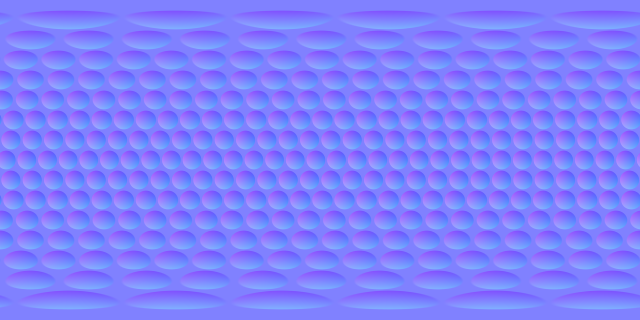
A WebGL 2 fragment shader for this texture map:

```glsl
#version 300 es
precision highp float;
// Tangent-space normal map of a dimpled ball, unrolled by longitude and latitude.

uniform vec2 u_resolution;
out vec4 outColor;

const float PI = 3.14159265;
const float ROW_STEP = PI / 16.0;    // latitude between dimple rows
const float LAST_ROW = 7.0;          // rows on each side of the equator
const float DIMPLE_RADIUS = 0.092;   // angular radius on the sphere
const float RIM_SOFTNESS = 0.006;
const float RIM_TILT = 0.19;         // colour offset reached at the rim
const vec3 FLAT_NORMAL = vec3(0.502, 0.505, 1.0);

// Dimples around each row and their shift, from the equator to a pole.
const float ROW_COUNT[8] = float[8](31.0, 30.0, 29.0, 25.0, 21.0, 17.0, 11.0, 6.0);
const float ROW_SHIFT[8] = float[8](0.30, 0.51, 0.61, 0.06, 0.0, 0.553, 0.523, 0.645);

// Longitude offset to the nearest dimple centre in a row.
float longitudeOffset(float u, float count, float shift) {
    return (fract(u * count - shift + 0.5) - 0.5) * 2.0 * PI / count;
}

// Great-circle distance, by the haversine formula.
float sphereDistance(float lat, float rowLat, float dLon) {
    float a = sin(0.5 * (lat - rowLat));
    float b = sin(0.5 * dLon);
    return 2.0 * asin(sqrt(a * a + cos(lat) * cos(rowLat) * b * b));
}

// Slope of a spherical bowl along longitude and latitude.
vec2 bowlSlope(float lat, float rowLat, float dLon) {
    return vec2(cos(lat) * cos(rowLat) * sin(dLon),
                sin(lat) * cos(rowLat) * cos(dLon) - cos(lat) * sin(rowLat));
}

// Coverage of the dimple disc with a softened rim.
float dimpleMask(float dist, float soft) {
    return 1.0 - smoothstep(DIMPLE_RADIUS - soft, DIMPLE_RADIUS + soft, dist);
}

void main() {
    vec2 uv = gl_FragCoord.xy / u_resolution;
    float lat = (uv.y - 0.5) * PI;

    // Nearest row, mirrored about the equator
    float row = clamp(floor(lat / ROW_STEP + 0.5), -LAST_ROW, LAST_ROW);
    int ring = int(abs(row));
    float rowLat = row * ROW_STEP;
    float dLon = longitudeOffset(uv.x, ROW_COUNT[ring], ROW_SHIFT[ring]);

    // Tilt grows from the centre to the rim; the land between stays flat
    float soft = max(RIM_SOFTNESS, 0.6 * PI / u_resolution.y);
    float mask = dimpleMask(sphereDistance(lat, rowLat, dLon), soft);
    vec2 tilt = -bowlSlope(lat, rowLat, dLon) * RIM_TILT / DIMPLE_RADIUS;

    outColor = vec4(FLAT_NORMAL + vec3(tilt * mask, 0.0), 1.0);
}
```
